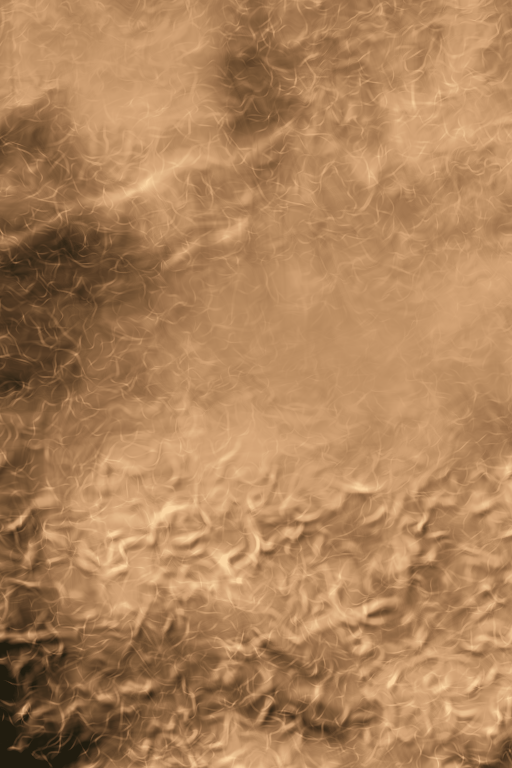
Reproduce this texture procedurally as a WebGL 1 fragment shader.

```glsl
precision highp float;
// Soft tangled fleece in warm sepia light: hazy wool, dark hollows, curled locks.
// Layered sines make clouds and fibres, soft ellipses place light and shade,
// and jittered cells scatter wavy strands, from fine hairs to thick curls.
uniform vec2 u_resolution;

#define BASE_TONE 0.725
#define CLOUD_GAIN 0.19
#define FIBRE_GAIN 0.11
#define HAIR_GAIN 0.30
#define HAIR_WIDTH 0.026
#define LOCK_GAIN 0.38
#define LOCK_WIDTH 0.14
#define LOCK_SHADOW 0.21
#define FLOW_ANGLE 0.45
#define ANGLE_SPREAD 2.6

vec2 hash2(vec2 p) {
  vec2 s = vec2(dot(p, vec2(127.1, 311.7)), dot(p, vec2(269.5, 183.3)));
  return fract(sin(s) * 43758.5);
}

mat2 rotation(float a) {
  float c = cos(a), s = sin(a);
  return mat2(c, -s, s, c);
}

// Warped layered sines, roughly -0.8 to 0.8
float cloud(vec2 p) {
  float sum = 0.0, gain = 0.5;
  for (int i = 0; i < 6; i++) {
    p = rotation(0.9) * p * 1.75 + 1.7;
    p += 0.6 * sin(p.yx * 1.3);
    sum += gain * sin(p.x) * sin(p.y);
    gain *= 0.66;
  }
  return sum;
}

// Soft ellipse
float blob(vec2 uv, float x, float y, float rx, float ry) {
  vec2 d = (uv - vec2(x, y)) / vec2(rx, ry);
  return exp(-dot(d, d));
}

// One wavy strand per jittered cell, glinting along its length
float strands(vec2 p, float scale, float width, float wave, float soft, float seed) {
  vec2 g = p * scale + seed * 3.7;
  vec2 cell = floor(g);
  float aa = scale / u_resolution.y, sum = 0.0;
  for (int j = -1; j <= 1; j++) {
    for (int i = -1; i <= 1; i++) {
      vec2 id = cell + vec2(float(i), float(j));
      vec2 h = hash2(id + seed), k = hash2(id + seed + 37.0);
      vec2 q = rotation(FLOW_ANGLE + (k.x - 0.5) * ANGLE_SPREAD) * (g - id - h);
      float freq = mix(2.5, 7.0, h.y);
      float phase = freq * q.x + k.y * 6.28;
      float slope = wave * freq * cos(phase);
      float d = abs(q.y - wave * sin(phase)) / sqrt(1.0 + slope * slope);
      float w = width * mix(0.45, 1.3, h.x);
      float line = 1.0 - smoothstep(w * (1.0 - soft), w + aa, d);
      float ends = 1.0 - smoothstep(0.2, 0.8, abs(q.x));
      float glint = 0.6 + 0.4 * sin(phase * 1.8 + k.x * 20.0);
      sum += line * ends * glint * mix(0.2, 1.0, k.y);
    }
  }
  return sum;
}

// Long stretched lock between two points
float longLock(vec2 p, vec2 a, vec2 b, float width) {
  vec2 ab = b - a;
  float t = clamp(dot(p - a, ab) / dot(ab, ab), 0.0, 1.0);
  float d = length(p - a - ab * t) / width;
  return exp(-d * d) * (0.65 + 0.35 * sin(t * 9.0 + d));
}

// Sepia ramp, indexed by its red value
vec3 sepia(float t) {
  vec3 c = mix(vec3(0.13, 0.11, 0.06), vec3(0.33, 0.23, 0.14), clamp((t - 0.13) / 0.20, 0.0, 1.0));
  c = mix(c, vec3(0.49, 0.35, 0.22), clamp((t - 0.33) / 0.16, 0.0, 1.0));
  c = mix(c, vec3(0.62, 0.45, 0.30), clamp((t - 0.49) / 0.13, 0.0, 1.0));
  c = mix(c, vec3(0.73, 0.55, 0.38), clamp((t - 0.62) / 0.11, 0.0, 1.0));
  c = mix(c, vec3(0.84, 0.65, 0.47), clamp((t - 0.73) / 0.11, 0.0, 1.0));
  return mix(c, vec3(0.98, 0.83, 0.63), clamp((t - 0.84) / 0.16, 0.0, 1.0));
}

void main() {
  vec2 p = gl_FragCoord.xy / u_resolution.y, uv = gl_FragCoord.xy / u_resolution;
  vec2 drift = vec2(cloud(p * 3.0), cloud(p * 3.0 + 8.0));
  vec2 w = uv + 0.07 * drift, s = p + 0.014 * drift;

  // Light haze and dark hollows
  float haze = min(blob(w, 0.68, 0.56, 0.42, 0.17) + 0.8 * blob(w, 0.24, 0.93, 0.24, 0.10), 1.0);
  float dark = 0.36 * blob(w, 0.10, 0.64, 0.27, 0.08) + 0.42 * blob(w, 0.0, 0.50, 0.19, 0.08)
    + 0.30 * blob(w, 0.08, 0.81, 0.13, 0.04) + 0.28 * blob(w, 0.50, 0.91, 0.09, 0.11)
    + 0.60 * blob(w, 0.0, 0.07, 0.10, 0.14) + 0.55 * blob(w, 0.10, 0.0, 0.20, 0.04)
    + 0.36 * blob(w, 0.60, 0.09, 0.15, 0.03) + 0.28 * blob(w, 0.54, 0.17, 0.11, 0.03)
    + 0.18 * blob(w, 0.28, 0.12, 0.28, 0.07) + 0.24 * blob(w, 0.0, 0.33, 0.09, 0.07)
    + 0.15 * blob(w, 0.97, 0.45, 0.10, 0.07) + 0.45 * blob(w, 0.95, 0.0, 0.18, 0.025);
  float detail = 1.0 - 0.85 * haze;

  // Woolly body, with fibres stretched along the bent flow
  vec2 along = rotation(FLOW_ANGLE) * (p + 0.05 * drift);
  float tone = BASE_TONE + 0.05 * haze + 0.07 * blob(w, 0.45, 0.34, 0.4, 0.08) - dark;
  tone += CLOUD_GAIN * detail * cloud(p * 6.0 + 3.0);
  tone += FIBRE_GAIN * (0.2 + detail) * (0.6 * cloud(along * vec2(6.0, 20.0)) + 0.5 * cloud(along.yx * vec2(14.0, 34.0)));

  // Fine hairs, clearest against the hollows
  float hair = 0.0;
  for (int i = 0; i < 6; i++) {
    float n = float(i);
    hair += strands(s, 13.0 + 4.5 * n, HAIR_WIDTH, 0.12, 0.8, 11.0 + 5.0 * n);
  }
  tone += HAIR_GAIN * (hair - 0.13) * detail * (0.45 + dark);

  // Curled locks with shaded undersides, densest in the lower third
  float curly = (1.0 - smoothstep(0.28, 0.46, w.y)) * (0.6 + 0.4 * drift.x);
  curly += 0.55 * blob(w, 0.42, 0.34, 0.32, 0.07) + 0.3 * detail;
  for (int i = 0; i < 4; i++) {
    float n = float(i), size = 9.0 + 4.5 * n, seed = 51.0 + 9.0 * n;
    float lit = strands(s, size, LOCK_WIDTH, 0.18, 0.75, seed);
    float shade = strands(s + vec2(-0.004, 0.008), size, LOCK_WIDTH * 1.3, 0.18, 1.0, seed);
    tone += curly * (LOCK_GAIN * lit - LOCK_SHADOW * shade);
  }

  // Stretched locks across the upper left
  s.y += 0.006 * sin(p.x * 45.0);
  tone += 0.24 * (longLock(s, vec2(0.0, 0.68), vec2(0.20, 0.77), 0.007)
    + longLock(s, vec2(0.20, 0.77), vec2(0.38, 0.83), 0.010) + longLock(s, vec2(0.22, 0.65), vec2(0.32, 0.72), 0.008));

  // Bright wool rolls off softly
  tone = min(tone, 0.80 + 0.55 * max(tone - 0.80, 0.0));
  gl_FragColor = vec4(sepia(clamp(tone, 0.0, 1.0)), 1.0);
}
```
